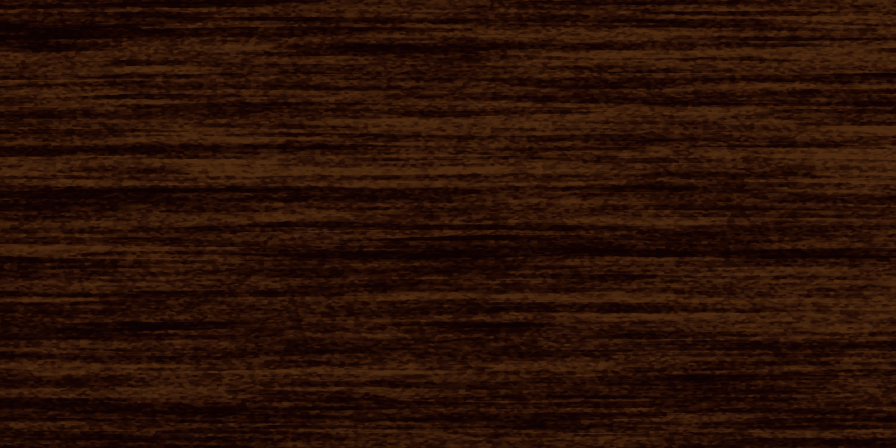
Reproduce this texture procedurally as a WebGL 2 fragment shader.

```glsl
#version 300 es
precision highp float;

uniform vec2 u_resolution;
out vec4 fragColor;

const int TONES = 6;
const vec3 WOOD[TONES] = vec3[TONES](
    vec3(0.075, 0.010, 0.008), vec3(0.127, 0.038, 0.010),
    vec3(0.160, 0.060, 0.020), vec3(0.200, 0.090, 0.030),
    vec3(0.240, 0.120, 0.040), vec3(0.300, 0.165, 0.063));
// Position of each tone on a ramp spread evenly over the area
const float STOPS[TONES] = float[TONES](0.09, 0.32, 0.525, 0.705, 0.86, 0.98);

vec3 hash3(vec2 cell, float seed) {
    vec3 q = fract(vec3(cell.xyx + seed) * vec3(0.1031, 0.1030, 0.0973));
    q += dot(q, q.yxz + 33.33);
    return fract((q.xxy + q.yzz) * q.zyx);
}

// Smooth cellular noise: random cell tones blended by distance, in -1..1
float cellTone(vec2 p, float seed) {
    vec2 base = floor(p);
    vec2 local = p - base;
    float total = 0.0;
    float weight = 0.0001;
    for (int y = -1; y <= 1; y++) {
        for (int x = -1; x <= 1; x++) {
            vec2 offset = vec2(x, y);
            vec3 h = hash3(base + offset, seed);
            vec2 d = offset + h.xy - local;
            float w = exp(-8.0 * dot(d, d));
            total += w * (2.0 * h.z - 1.0);
            weight += w;
        }
    }
    return total / weight;
}

// Slow drift that bends the fibres slightly
float fibreDrift(vec2 p) {
    return 0.003 * sin(2.1 * p.x + 3.0 * p.y)
         + 0.001 * sin(5.3 * p.x - 7.0 * p.y + 1.3);
}

float grainTone(vec2 p) {
    float tone = 0.24 * cellTone(p * vec2(0.9, 9.0), 11.0);    // broad bands
    tone += 0.20 * cellTone(p * vec2(4.0, 9.0), 23.0);         // mottling
    tone += 0.52 * cellTone(p * vec2(1.3, 50.0), 37.0);        // long streaks
    tone += 0.75 * cellTone(p * vec2(3.5, 115.0), 51.0);       // fibres
    tone += 0.40 * cellTone(p * vec2(22.0, 150.0), 59.0);      // short dashes
    tone += 0.62 * cellTone(p * vec2(95.0, 210.0), 67.0);      // fine flecks
    return tone;
}

// Thin dark pores running along the fibres
float poreLines(vec2 p) {
    float line = cellTone(p * vec2(2.4, 95.0), 83.0);
    return smoothstep(0.45, 0.85, line);
}

vec3 woodRamp(float level) {
    vec3 colour = WOOD[0] * mix(0.6, 1.0, smoothstep(0.0, STOPS[0], level));
    for (int i = 1; i < TONES; i++) {
        float t = clamp((level - STOPS[i - 1]) / (STOPS[i] - STOPS[i - 1]), 0.0, 1.0);
        colour = mix(colour, WOOD[i], t);
    }
    return colour;
}

void main() {
    vec2 uv = gl_FragCoord.xy / u_resolution;
    vec2 p = gl_FragCoord.xy / u_resolution.y;
    p.y += fibreDrift(p);

    // Lighter towards the upper right, deeper at the lower left
    float shade = 0.30 * (uv.x - 0.5) + 0.40 * (uv.y - 0.5);
    float tone = grainTone(p) + shade + 0.07 - 0.70 * poreLines(p);

    float level = 1.0 / (1.0 + exp(-2.3 * tone));
    fragColor = vec4(woodRamp(level), 1.0);
}
```
